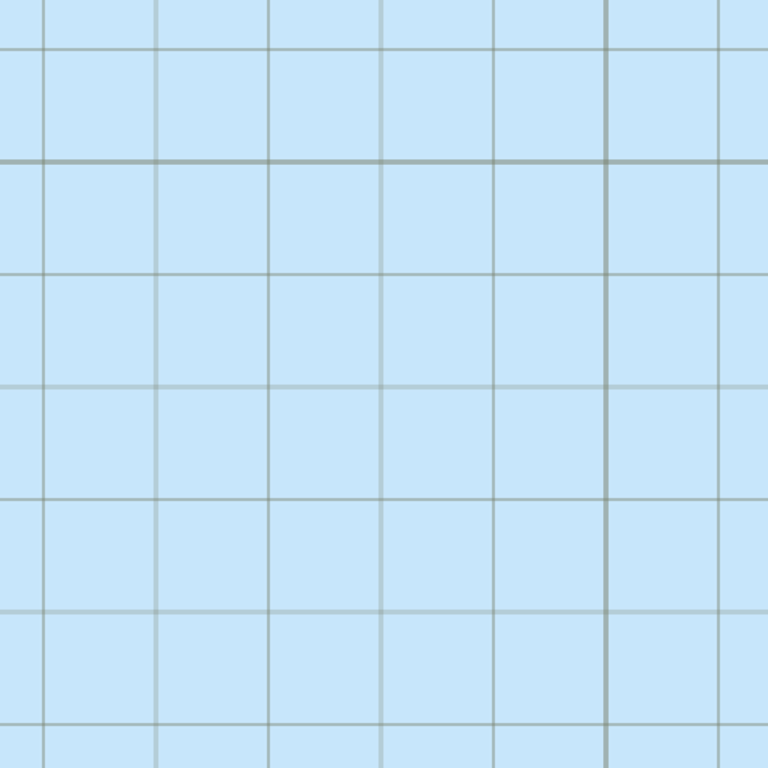
This pattern is drawn by a Shadertoy shader. Its source:

```glsl
// Pale blue grid paper ruled with thin, soft and accented grey-olive lines.

const vec3 PAPER = vec3(0.78, 0.90, 0.985);
const vec3 INK = vec3(0.47, 0.50, 0.42);
const vec3 HALO = vec3(0.81, 0.93, 0.995);

const float PITCH = 0.14648;       // spacing between rules
const float FIRST_RULE = 0.0566;   // offset of rule 0 from the lower left
const float ACCENT_RULE = 5.0;     // index of the heavy rule on each axis

// Rule styles: x = width, y = ink opacity
const vec2 THIN = vec2(0.0039, 0.46);
const vec2 SOFT = vec2(0.0064, 0.25);
const vec2 ACCENT = vec2(0.0068, 0.51);

const float EDGE_BLUR = 0.0020;
const float HALO_WIDTH = 0.0035;
const float HALO_STRENGTH = 0.5;

// Coverage of a stripe, antialiased over the given softness
float stripe(float dist, float width, float softness) {
    return clamp((0.5 * width - dist) / softness + 0.5, 0.0, 1.0);
}

// Returns ink amount and halo amount for the nearest rule on one axis
vec2 rule(float coord, float softness) {
    float cell = (coord - FIRST_RULE) / PITCH;
    float index = floor(cell + 0.5);
    float dist = abs(cell - index) * PITCH;

    // Odd rules are soft, apart from the accented one
    vec2 style = mod(index, 2.0) < 0.5 ? THIN : SOFT;
    if (index == ACCENT_RULE) style = ACCENT;

    float ink = style.y * stripe(dist, style.x, softness);
    float haloWidth = style.x + 2.0 * HALO_WIDTH;
    float halo = HALO_STRENGTH * style.y * stripe(dist, haloWidth, HALO_WIDTH);
    return vec2(ink, halo);
}

void mainImage(out vec4 fragColor, in vec2 fragCoord) {
    vec2 uv = fragCoord / iResolution.xy;
    vec2 softness = max(vec2(EDGE_BLUR), 1.0 / iResolution.xy);

    vec2 upright = rule(uv.x, softness.x);
    vec2 level = rule(uv.y, softness.y);

    // Faint bright fringe below the ink
    vec3 color = mix(PAPER, HALO, max(upright.y, level.y));

    // Translucent rules darken where they cross
    color = mix(color, INK, level.x);
    color = mix(color, INK, upright.x);

    fragColor = vec4(color, 1.0);
}
```
